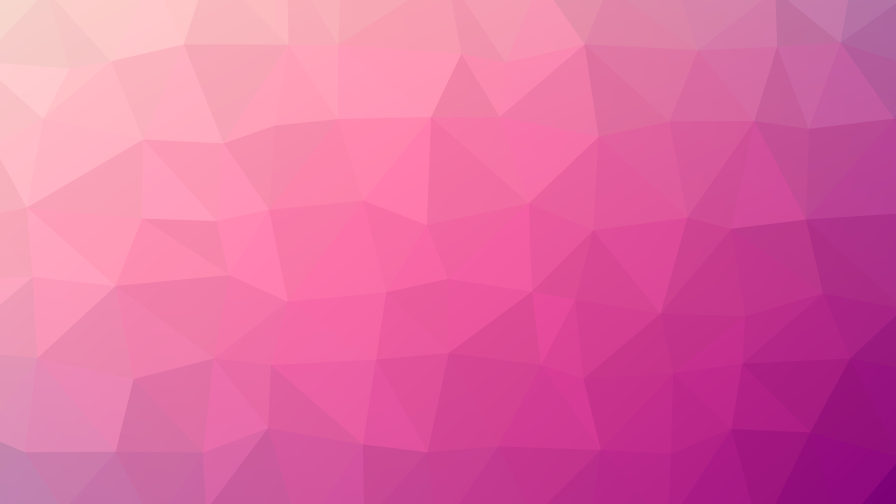
This background is drawn by a Shadertoy shader. Its source:

```glsl
// Low-poly backdrop: a jittered triangle mesh shaded from pale peach through pink to deep magenta.

const float CELL = 0.155;              // mesh spacing, in canvas heights
const vec2 ORIGIN = vec2(0.10, 0.12);  // position of mesh vertex (0, 0)
const vec2 JITTER = vec2(0.66, 0.48);  // full range of vertex displacement, in cells
const float FACET_TONE = 0.035;        // brightness variation between facets
const float FACET_BLEND = 0.25;        // share of the gradient kept inside a facet

float hash(vec2 p) {
    return fract(sin(dot(p, vec2(127.1, 311.7))) * 43758.5453);
}

// Quadratic curve through a, b and c at t = 0, 0.5 and 1
vec3 curve(vec3 a, vec3 b, vec3 c, float t) {
    return a * (1.0 - t) * (1.0 - 2.0 * t)
         + b * 4.0 * t * (1.0 - t)
         + c * t * (2.0 * t - 1.0);
}

// Smooth colour field over the canvas
vec3 gradient(vec2 uv) {
    uv = clamp(uv, 0.0, 1.0);
    vec3 bottom = curve(vec3(0.73, 0.51, 0.69), vec3(0.78, 0.25, 0.58), vec3(0.48, 0.00, 0.46), uv.x);
    vec3 middle = curve(vec3(0.99, 0.66, 0.74), vec3(0.95, 0.39, 0.63), vec3(0.67, 0.18, 0.54), uv.x);
    vec3 top    = curve(vec3(1.00, 0.88, 0.84), vec3(0.98, 0.64, 0.71), vec3(0.69, 0.44, 0.65), uv.x);
    return clamp(curve(bottom, middle, top, uv.y), 0.0, 1.0);
}

// Mesh vertex in cell units; the central rows sag on the right
vec2 meshVertex(vec2 id) {
    vec2 offset = vec2(hash(id), hash(id + 57.3)) - 0.5;
    float row = id.y - 2.3;
    float sag = 0.25 * smoothstep(4.0, 6.5, id.x) * exp(-row * row);
    return id + JITTER * offset - vec2(0.0, sag);
}

// Signed distance to the line a-b, positive on its right
float edgeDistance(vec2 p, vec2 a, vec2 b) {
    vec2 e = b - a;
    return dot(p - a, normalize(vec2(e.y, -e.x)));
}

// Coverage of a counter-clockwise triangle
float coverage(vec2 p, vec2 a, vec2 b, vec2 c, float pixel) {
    float d = max(edgeDistance(p, a, b), max(edgeDistance(p, b, c), edgeDistance(p, c, a)));
    return clamp(0.5 - d / pixel, 0.0, 1.0);
}

// Facet colour in rgb, weighted by its coverage in alpha
vec4 facet(vec2 p, vec2 a, vec2 b, vec2 c, float pixel, float aspect) {
    vec2 centre = (a + b + c) / 3.0;
    vec2 place = ORIGIN + CELL * mix(centre, p, FACET_BLEND);
    float tone = 1.0 + FACET_TONE * (hash(centre) - 0.5) * 2.0;
    vec3 colour = gradient(place / vec2(aspect, 1.0)) * tone;
    return vec4(colour, 1.0) * coverage(p, a, b, c, pixel);
}

void mainImage(out vec4 fragColor, in vec2 fragCoord) {
    float aspect = iResolution.x / iResolution.y;
    vec2 p = (fragCoord / iResolution.y - ORIGIN) / CELL;
    float pixel = 1.0 / (iResolution.y * CELL);

    // A faint base keeps the average defined everywhere
    vec4 sum = vec4(gradient(fragCoord / iResolution.xy), 1.0) * 0.001;

    // Split each nearby quad along its shorter diagonal
    for (int j = -1; j <= 1; j++) {
        for (int i = -1; i <= 1; i++) {
            vec2 id = floor(p) + vec2(i, j);
            vec2 a = meshVertex(id);
            vec2 b = meshVertex(id + vec2(1.0, 0.0));
            vec2 c = meshVertex(id + vec2(1.0, 1.0));
            vec2 d = meshVertex(id + vec2(0.0, 1.0));
            bool rising = distance(a, c) < distance(b, d);
            sum += facet(p, a, b, rising ? c : d, pixel, aspect);
            sum += facet(p, rising ? a : b, c, d, pixel, aspect);
        }
    }

    fragColor = vec4(clamp(sum.rgb / sum.a, 0.0, 1.0), 1.0);
}
```
